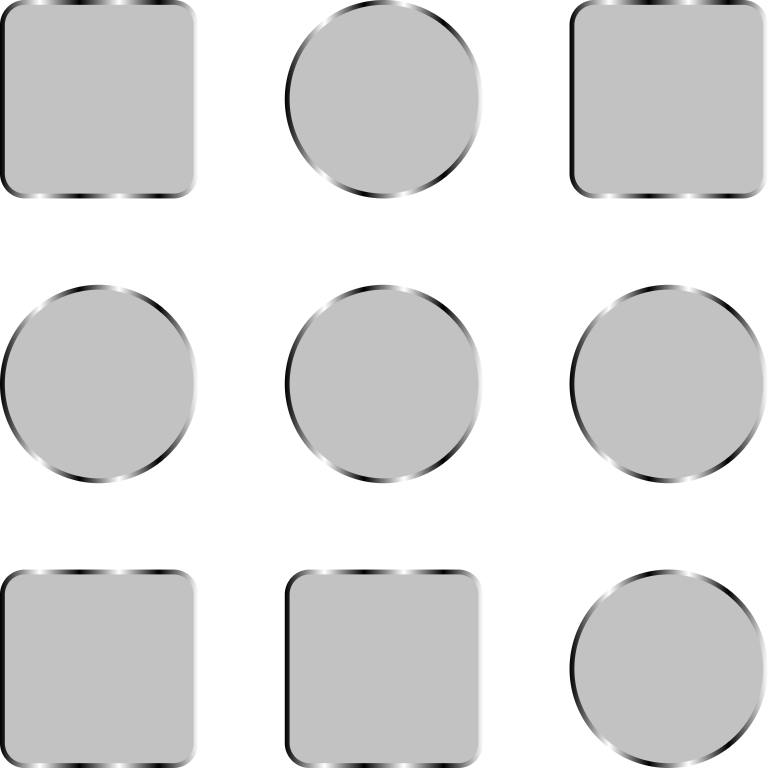
This pattern is drawn by a WebGL 2 fragment shader. Its source:

```glsl
#version 300 es
precision highp float;

uniform vec2 u_resolution;
out vec4 fragColor;

float roundedBox(vec2 p, float halfSize, float radius) {
    vec2 q = abs(p) - halfSize + radius;
    return length(max(q, 0.0)) + min(max(q.x, q.y), 0.0) - radius;
}

// Evenly spaced stops, alternating black and white
float metalSheen(float t) {
    return 1.0 - abs(1.0 - mod(t * 5.0, 2.0));
}

void main() {
    vec2 uv = gl_FragCoord.xy / u_resolution;
    float pixel = 1.0 / min(u_resolution.x, u_resolution.y);

    // Three by three grid, with the outer shapes touching the canvas edge
    float halfSize = 0.1292;
    float pitch = 0.5 - halfSize;
    vec2 cell = clamp(floor((uv - halfSize) / pitch + 0.5), 0.0, 2.0);
    vec2 p = uv - halfSize - cell * pitch;

    // The middle row and one cell in each other row are circles
    bool isCircle = cell.y == 1.0 || cell.x == 2.0 - 0.5 * cell.y;
    float radius = isCircle ? halfSize : 0.0325;
    float dist = roundedBox(p, halfSize, radius);

    // Metallic rim around a flat grey face
    float rimWidth = 0.0063;
    float shape = clamp(0.5 - dist / pixel, 0.0, 1.0);
    float face = clamp(0.5 - (dist + rimWidth) / pixel, 0.0, 1.0);
    float rim = metalSheen(clamp(p.x / (2.0 * halfSize) + 0.5, 0.0, 1.0));

    vec3 color = mix(vec3(1.0), vec3(rim), shape);
    color = mix(color, vec3(0.76), face);
    fragColor = vec4(color, 1.0);
}
```
